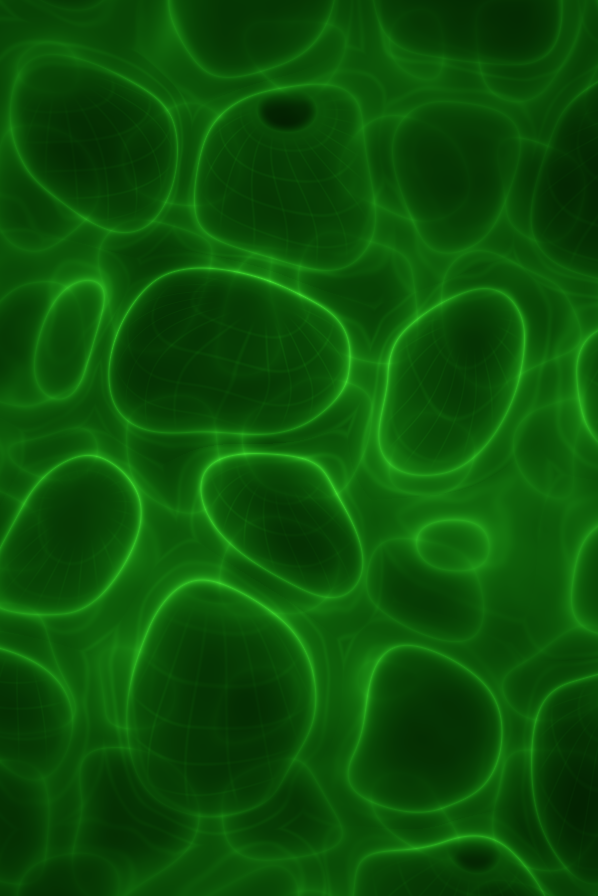
This background is drawn by a Shadertoy shader. Its source:

```glsl
const float CELL_SCALE = 4.7;       // large cells per canvas height
const float BACK_SCALE = 7.0;       // faint cells behind them
const float ROUNDNESS = 7.0;        // lower values round the corners more
const float SIZE_SPREAD = 0.28;
const float JITTER = 0.7;
const float WARP = 0.17;
const float RIM_WIDTH = 0.012;
const float HALO_WIDTH = 0.08;
const float CORE_LEVEL = 0.165;
const float MEMBRANE_LEVEL = 0.285;
const float MESH_LEVEL = 0.04;
const float MERIDIANS = 24.0;
const float PARALLELS = 22.0;
const float OPENING_ANGLE = 0.25;
const vec3 POLE = vec3(0.0, 0.62, 0.785);
const float TAU = 6.28319;

struct Cell {
    float depth;    // zero on the shared border, growing inward
    vec2 offset;    // position relative to the cell centre
    float seed;
};

float hash(vec2 p) {
    return fract(sin(dot(p, vec2(127.1, 311.7))) * 43758.55);
}

float noise(vec2 p) {
    vec2 i = floor(p), f = fract(p);
    f = f * f * (3.0 - 2.0 * f);
    return mix(mix(hash(i), hash(i + vec2(1, 0)), f.x),
               mix(hash(i + vec2(0, 1)), hash(i + 1.0), f.x), f.y);
}

float fbm(vec2 p) {
    float sum = 0.0, gain = 0.55;
    for (int i = 0; i < 4; i++) {
        sum += gain * noise(p);
        p = mat2(1.6, 1.2, -1.2, 1.6) * p + 7.3;
        gain *= 0.48;
    }
    return sum;
}

vec2 warp(vec2 p) {
    return p + WARP * (2.0 * vec2(noise(p * 1.5), noise(p * 1.5 + 31.7)) - 1.0);
}

// Weighted Voronoi cells whose borders blend into rounded contours
Cell roundedCells(vec2 p) {
    vec2 base = floor(p);
    float total = 0.0, strongest = 0.0;
    Cell cell = Cell(0.0, vec2(0), 0.0);
    for (int y = -2; y <= 2; y++) {
        for (int x = -2; x <= 2; x++) {
            vec2 id = base + vec2(x, y);
            vec2 jitter = vec2(hash(id), hash(id + 57.3)) - 0.5;
            vec2 offset = p - id - 0.5 - JITTER * jitter;
            float seed = hash(id + 19.1);
            float power = dot(offset, offset) - SIZE_SPREAD * seed;
            float weight = exp(-0.5 * ROUNDNESS * power);
            total += weight;
            if (weight > strongest) {
                strongest = weight;
                cell.offset = offset;
                cell.seed = seed;
            }
        }
    }
    float others = (total - strongest) / strongest;
    cell.depth = -log(max(others, 1e-5)) / ROUNDNESS;
    return cell;
}

float glow(float d, float width) {
    return exp(-abs(d) / width);
}

float gridLine(float x, float width) {
    return 1.0 - smoothstep(0.0, width, abs(fract(x) - 0.5));
}

// Spherical net; x is its line strength, y the angle from its pole
vec2 sphereNet(Cell cell) {
    vec2 q = cell.offset / (0.52 + 0.22 * cell.seed);
    vec3 n = vec3(q, sqrt(max(1.0 - dot(q, q), 0.0)));
    float polar = acos(clamp(dot(n, POLE), -1.0, 1.0));
    float lon = atan(n.x, dot(n, vec3(0.0, -POLE.z, POLE.y)));
    float lonWidth = clamp(0.06 / max(sin(polar), 0.15), 0.06, 0.3);
    float lines = gridLine(lon * MERIDIANS / TAU, lonWidth)
                + gridLine(polar * PARALLELS / TAU, 0.08);
    lines *= smoothstep(OPENING_ANGLE, 0.5, polar);
    return vec2(lines * smoothstep(1.0, 0.75, length(q)), polar);
}

void mainImage(out vec4 fragColor, in vec2 fragCoord) {
    vec2 uv = fragCoord / iResolution.y;
    vec2 p = warp(uv * CELL_SCALE + vec2(3.2, 8.6));
    Cell cell = roundedCells(p);
    float cloud = fbm(p * 2.0);

    // Body, rim and halo of the large cells, brighter along the top
    float d = cell.depth - 0.035 - 0.07 * noise(p * 1.3 + 4.0);
    float inside = smoothstep(-0.03, 0.05, d);
    float core = CORE_LEVEL + 0.13 * exp(-max(d, 0.0) / 0.13);
    float light = mix(MEMBRANE_LEVEL, core, inside);
    float topLight = smoothstep(-0.7, 0.5, cell.offset.y);
    float patches = smoothstep(0.25, 0.85, noise(p * 0.9 + 12.0));
    float rimStrength = 0.05 + 0.25 * patches * (0.35 + 0.65 * topLight);
    light += rimStrength * (glow(d, RIM_WIDTH) + 0.4 * glow(d, HALO_WIDTH));

    // Strands running along the membranes
    float phase = (cell.depth + 0.4 * fbm(p * 1.1 + 9.0)) * 60.0;
    float strand = pow(0.5 + 0.5 * sin(phase), 6.0);
    light += 0.07 * strand * cloud * exp(-max(d, 0.0) / 0.06);

    // Smaller translucent cells behind
    Cell back = roundedCells(warp(uv * BACK_SCALE + vec2(41.3, 17.9)));
    float backD = back.depth - 0.09;
    float veil = mix(1.0, 0.35, inside);
    light += veil * (0.07 * glow(backD, 0.025) + 0.05 * glow(backD, 0.12)
           - 0.07 * smoothstep(0.0, 0.25, backD));

    // Nets and sunken openings on the large cells
    vec2 net = sphereNet(cell);
    float meshMask = smoothstep(0.0, 0.1, d) * step(0.25, cell.seed);
    light += MESH_LEVEL * net.x * meshMask * (0.25 + cloud);
    float opening = meshMask * step(0.55, cell.seed);
    float lip = net.y - OPENING_ANGLE;
    light -= 0.10 * opening * smoothstep(0.02, -0.1, lip);
    light += opening * (0.06 * glow(lip, 0.03) + 0.05 * glow(lip - 0.07, 0.12));

    // Haze, edge falloff and green tint
    light += 0.12 * (cloud - 0.45);
    vec2 fromCentre = (fragCoord / iResolution.xy - 0.5) * 2.0;
    light *= 1.10 - 0.17 * dot(fromCentre, fromCentre);
    light = clamp(light, 0.08, 0.95);
    fragColor = vec4(0.006 + 0.33 * light * light, light, 0.25 * light * light, 1.0);
}
```
